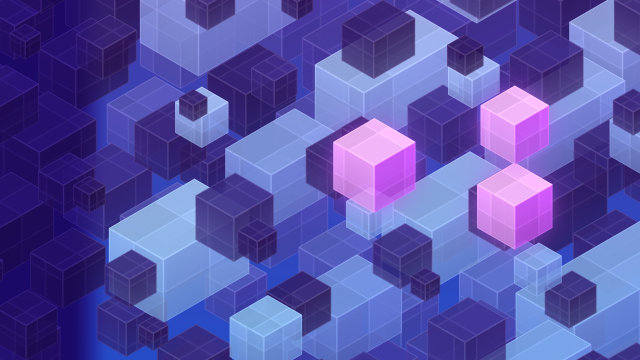
Write a WebGL 2 fragment shader that draws this background.

```glsl
#version 300 es
precision highp float;
// Translucent isometric boxes in indigo and ice blue with three glowing pink cubes.

#define LINE_WIDTH 0.0012
#define LINE_GAIN 0.24
#define PANEL_GAIN 0.05
#define FACE_STEP 0.075
#define SIDE_FADE 0.25
#define WEST_EDGE 0.27
#define PINK_RADIUS 0.122
#define PINK_CENTRE vec2(1.30, 0.54)
#define PINK_ORBIT vec2(0.26, 0.13)

uniform vec2 u_resolution;
out vec4 fragColor;

const float COS30 = 0.8660;
const float TAN30 = 0.5774;
const vec3 DARK = vec3(0.17, 0.08, 0.34);
const vec3 INDIGO = vec3(0.27, 0.22, 0.62);
const vec3 PERIWINKLE = vec3(0.41, 0.47, 0.82);
const vec3 ICE = vec3(0.57, 0.71, 0.92);
const vec3 ROSE = vec3(0.96, 0.72, 0.98);
const vec3 MAGENTA = vec3(0.80, 0.34, 0.96);

struct Faces { vec3 top, left, right; };

float hash(vec2 p) {
    return fract(sin(dot(p, vec2(12.9898, 78.233))) * 43758.5453);
}

// Colour ramp from shadow (0) to ice (1) and a little beyond.
vec3 ramp(float level) {
    float x = level * 3.0;
    vec3 c = DARK * (1.0 + 0.6 * min(x, 0.0));
    c = mix(c, INDIGO, clamp(x, 0.0, 1.0));
    c = mix(c, PERIWINKLE, clamp(x - 1.0, 0.0, 1.0));
    c = mix(c, ICE, clamp(x - 2.0, 0.0, 1.0));
    return c + 0.28 * max(x - 3.0, 0.0) * vec3(1.0, 0.8, 0.3);
}

Faces shades(float level) {
    return Faces(ramp(level + FACE_STEP), ramp(level), ramp(level - FACE_STEP));
}

float stroke(float d) {
    return 1.0 - smoothstep(0.0, LINE_WIDTH + 1.0 / u_resolution.y, abs(d));
}

// Box whose three visible faces meet at "front"; size is right, left, height.
void paintBox(inout vec3 col, vec2 p, vec2 front, vec3 size, Faces tone, float alpha, float seed) {
    float px = 1.0 / u_resolution.y;
    vec2 q = p - front;
    float across = q.x / COS30;
    float u = q.y + q.x * TAN30;
    float v = q.y - q.x * TAN30;
    float drop = abs(q.x) * TAN30 - q.y;
    float walls = max(drop - size.z, max(across - size.x, -across - size.y));
    float d = COS30 * max(max(u - size.x, v - size.y), walls);
    if (d > px) return;

    // Face colour and coordinates
    float onTop = smoothstep(-px, px, -drop * COS30);
    float onRight = smoothstep(-px, px, q.x);
    bool isTop = drop < 0.0;
    vec2 face = isTop ? vec2(u, v) : vec2(abs(across), drop);
    vec2 extent = isTop ? size.xy : vec2(q.x > 0.0 ? size.x : size.y, size.z);
    vec3 c = mix(mix(tone.left, tone.right, onRight), tone.top, onTop);

    // Inner panels and fine seams
    vec2 cut = extent * (0.25 + 0.5 * vec2(hash(vec2(seed, 3.1)), hash(vec2(seed, 7.7))));
    vec2 seam = (face - cut) * COS30;
    vec2 beyond = smoothstep(-px, px, seam);
    c *= 1.0 + PANEL_GAIN * (beyond.x - beyond.y);
    float crease = min(abs(drop) * COS30, isTop ? 1.0 : abs(q.x));
    float lines = max(stroke(min(crease, -d)), 0.45 * max(stroke(seam.x), stroke(seam.y)));
    c = mix(c, c + vec3(0.55, 0.55, 0.5), LINE_GAIN * lines);

    // Walls turn clearer towards their foot
    float fade = 1.0 - SIDE_FADE * (1.0 - onTop) * clamp(face.y / extent.y, 0.0, 1.0);
    col = mix(col, c, alpha * fade * clamp(0.5 - d / px, 0.0, 1.0));
}

// Rows of boxes from back to front, spread by the golden ratio.
void scatter(inout vec3 col, vec2 p, int count, float seed, vec2 radius, float stretch, vec2 level, float alpha) {
    float aspect = u_resolution.x / u_resolution.y;
    for (int i = 0; i < count; i++) {
        float n = float(i);
        vec2 key = vec2(n + 1.0, seed);
        vec2 spot = vec2(fract(n * 0.618 + seed * 0.37), 1.0 - (n + hash(key)) / float(count));
        spot = spot * vec2(aspect + 0.2, 1.24) - vec2(0.1, 0.12);
        float r = mix(radius.x, radius.y, hash(key + 11.0));
        float extra = r * (stretch - 1.0) * hash(key + 23.0);
        float east = smoothstep(WEST_EDGE - 0.06, WEST_EDGE + 0.08, spot.x - r * 0.6);
        float tone = mix(level.x, level.y, hash(key + 37.0));
        if (level.x > 0.5 && east < 0.5) continue;
        tone = mix(tone * 0.35 - 0.04, tone, east);
        vec2 front = spot - 0.5 * extra * vec2(COS30, 0.5);
        paintBox(col, p, front, vec3(r + extra, r, r), shades(tone), alpha, n + seed * 17.0);
    }
}

void main() {
    vec2 p = gl_FragCoord.xy / u_resolution.y;
    float east = smoothstep(WEST_EDGE - 0.08, WEST_EDGE + 0.04, p.x);
    vec3 col = mix(vec3(0.14, 0.06, 0.38), mix(vec3(0.17, 0.29, 0.78), INDIGO, p.y * 0.7), east);

    // Deep blocks, long pale slabs, smoky cubes, pale cubes, small dark cubes
    scatter(col, p, 46, 1.0, vec2(0.08, 0.16), 1.6, vec2(0.0, 0.6), 0.88);
    scatter(col, p, 14, 2.0, vec2(0.13, 0.19), 2.7, vec2(0.72, 1.02), 0.93);
    scatter(col, p, 26, 3.0, vec2(0.07, 0.125), 1.3, vec2(0.0, 0.2), 0.87);
    scatter(col, p, 10, 4.0, vec2(0.07, 0.11), 1.2, vec2(0.8, 1.04), 0.92);
    scatter(col, p, 15, 5.0, vec2(0.045, 0.07), 1.0, vec2(0.0, 0.12), 0.94);

    // Cooler light below, violet above, blue shade in the west
    col += (p.y - 0.5) * vec3(0.16, -0.04, 0.0) * col.g;
    col = mix(col * vec3(0.75, 0.6, 1.05), col, east);

    // Glowing pink cubes on an elliptic ring
    Faces pink = Faces(ROSE, mix(ROSE, MAGENTA, 0.3), MAGENTA);
    for (int i = 0; i < 3; i++) {
        float angle = 3.1416 + 2.0944 * float(i);
        vec2 centre = PINK_CENTRE + PINK_ORBIT * vec2(cos(angle), sin(angle));
        float r = PINK_RADIUS * (1.08 - 0.09 * float(i));
        col = mix(col, MAGENTA, 0.3 * exp(-35.0 * max(length(p - centre) - r * 0.9, 0.0)));
        paintBox(col, p, centre, vec3(r), pink, 0.98, 5.0 + float(i));
    }
    fragColor = vec4(clamp(col, 0.0, 1.0), 1.0);
}
```
